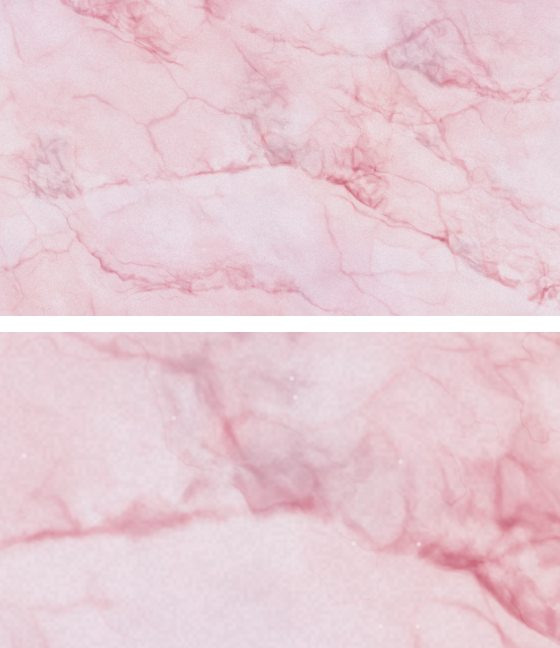
Top, the full canvas; bottom, a detail of the centre.
This texture is drawn by a Shadertoy shader. Its source:

```glsl
const vec3 PALE  = vec3(0.917, 0.860, 0.893);
const vec3 BLUSH = vec3(0.910, 0.790, 0.825);
const vec3 ROSE  = vec3(0.882, 0.660, 0.715);
const vec3 DEEP  = vec3(0.790, 0.430, 0.520);
const vec3 MAUVE = vec3(0.765, 0.680, 0.755);

float hash(vec2 p) {
    vec3 q = fract(p.xyx * 0.1031);
    q += dot(q, q.yzx + 33.33);
    return fract((q.x + q.y) * q.z);
}

vec2 hash2(vec2 p) { return vec2(hash(p), hash(p + 71.7)); }

float noise(vec2 p) {
    vec2 i = floor(p), f = fract(p);
    f = f * f * f * (f * (f * 6.0 - 15.0) + 10.0);
    return mix(mix(hash(i), hash(i + vec2(1, 0)), f.x),
               mix(hash(i + vec2(0, 1)), hash(i + vec2(1, 1)), f.x), f.y);
}

float fbm(vec2 p) {
    float sum = 0.0, amp = 0.516;
    for (int i = 0; i < 5; i++) {
        sum += amp * noise(p);
        p = mat2(1.6, 1.2, -1.2, 1.6) * p + 17.3;
        amp *= 0.5;
    }
    return sum;
}

vec2 warp(vec2 p, float scale) { return vec2(fbm(p * scale + 4.0), fbm(p * scale + 31.0)) - 0.5; }

// x: distance to the nearest cell border, y: random value of the cell
vec2 shards(vec2 p) {
    vec2 base = floor(p), f = fract(p), nearest = vec2(0), home = vec2(0);
    float best = 9.0, border = 9.0;
    for (int k = 0; k < 9; k++) {
        vec2 cell = vec2(k % 3 - 1, k / 3 - 1);
        vec2 r = cell + hash2(base + cell) - f;
        if (dot(r, r) < best) { best = dot(r, r); nearest = r; home = cell; }
    }
    for (int k = 0; k < 25; k++) {
        vec2 cell = home + vec2(k % 5 - 2, k / 5 - 2);
        vec2 r = cell + hash2(base + cell) - f, gap = r - nearest;
        if (dot(gap, gap) > 1e-4) border = min(border, dot(0.5 * (r + nearest), normalize(gap)));
    }
    return vec2(border, hash(base + home + 5.5));
}

float line(float d, float width) { return exp(-d * d / (width * width)); }

// Signed height above a line that bends softly at the knee
float fault(vec2 p, vec2 knee, vec2 slopes) {
    float x = p.x - knee.x, turn = sqrt(x * x + 0.01);
    return p.y - knee.y - 0.5 * (slopes.x * (x - turn) + slopes.y * (x + turn));
}

// Firm lower edge, feathered upper side, broken dark hairline
float vein(vec2 p, vec2 knee, vec2 slopes, vec2 span, float width, float rough) {
    float d = fault(p, knee, slopes);
    float swell = smoothstep(0.15, 0.85, noise(vec2(p.x * 6.0, knee.y * 37.0)));
    float body = smoothstep(-0.012, 0.006, d) * exp(-max(d, 0.0) / (width * mix(0.3, 1.7, swell)));
    float hair = line(d - 0.004, 0.004) * smoothstep(0.45, 0.75, noise(p * 11.0 + knee));
    float extent = smoothstep(span.x - 0.08, span.x + 0.08, p.x)
                 * (1.0 - smoothstep(span.y - 0.08, span.y + 0.08, p.x));
    return extent * (body * rough * mix(0.55, 1.1, swell) + 0.4 * hair);
}

vec3 marble(float depth) {
    vec3 c = mix(PALE, BLUSH, clamp(depth / 0.3, 0.0, 1.0));
    c = mix(c, ROSE, clamp((depth - 0.3) / 0.3, 0.0, 1.0));
    return mix(c, DEEP, clamp((depth - 0.6) / 0.4, 0.0, 1.0));
}

float speck(vec2 p, float density) {
    vec2 g = p * density, cell = floor(g);
    float d = length(fract(g) - 0.3 - 0.4 * hash2(cell));
    float lit = step(0.98, hash(cell + 9.1)) * smoothstep(0.4, 0.7, noise(p * 4.0));
    return lit * (1.0 - smoothstep(0.04, 0.17, d));
}

void mainImage(out vec4 fragColor, in vec2 fragCoord) {
    vec2 p = fragCoord / iResolution.y;
    vec2 bent = p + 0.13 * warp(p, 3.2) + 0.035 * warp(p + 9.0, 13.0);
    vec2 tilted = mat2(0.87, 0.5, -0.5, 0.87) * bent;

    // Slanted fragments in two sizes: flat tones, soft rims, partial hairlines
    vec2 shard = shards(tilted * vec2(2.8, 4.6) + 3.0);
    vec2 chip = shards(tilted * vec2(5.2, 8.5) + 20.0);
    float cloud = fbm(p * 2.6 + 12.0), mottle = fbm(tilted * vec2(12.0, 19.0));
    float grit = fbm(tilted * vec2(38.0, 52.0) + 8.0);
    float patchy = smoothstep(0.42, 0.66, fbm(p * 4.5 + 50.0));
    float broken = smoothstep(0.4, 0.62, fbm(p * 7.0 + 66.0));
    float depth = 0.145 + 0.58 * (cloud - 0.5) + 0.22 * (mottle - 0.5) + 0.09 * (grit - 0.5);
    depth += 0.15 * (shard.y - 0.5) * smoothstep(0.0, 0.04, shard.x);
    depth += 0.10 * (chip.y - 0.5) * smoothstep(0.0, 0.06, chip.x);
    depth += 0.09 * exp(-shard.x * 8.0) + 0.10 * patchy * exp(-chip.x * 12.0);
    depth += broken * (0.20 * line(shard.x, 0.022) + 0.12 * patchy * line(chip.x, 0.03));

    // Fine wandering cracks
    float crack = fbm(tilted * vec2(3.0, 5.0) + 80.0) - 0.5;
    float thread = fbm(tilted * vec2(5.0, 8.0) + 110.0) - 0.52;
    depth += 0.13 * line(crack, 0.009) * smoothstep(0.4, 0.7, noise(p * 6.0 + 7.0));
    depth += 0.12 * line(thread, 0.010) * smoothstep(0.5, 0.8, noise(p * 5.0 + 27.0));

    // Rose seams crumbled into small pebbles
    float pebble = shards(tilted * vec2(19.0, 27.0)).x;
    float rough = smoothstep(0.25, 0.68, 0.62 * mottle + 0.38 * grit);
    rough *= mix(1.5, 0.75, smoothstep(0.02, 0.22, pebble));
    vec2 mainKnee = vec2(0.90, 0.53), mainSlopes = vec2(0.20, -0.59);
    float seams = vein(bent, mainKnee, mainSlopes, vec2(0.05, 1.9), 0.075, rough);
    seams += 0.8 * vein(bent, vec2(0.95, 0.87), vec2(-0.38, -0.25), vec2(0.6, 1.9), 0.055, rough);
    seams += 0.6 * vein(bent, vec2(1.26, 0.63), vec2(-0.50, -0.67), vec2(1.0, 1.9), 0.045, rough);
    seams += 0.8 * vein(bent, vec2(0.25, 0.98), vec2(-0.57, -0.60), vec2(0.1, 0.55), 0.055, rough);
    seams += 0.6 * vein(bent, vec2(0.23, 0.26), vec2(-1.10, -0.68), vec2(0.1, 0.45), 0.018, rough);
    seams += 0.5 * vein(bent, vec2(0.95, 0.10), vec2(0.05, -0.60), vec2(0.4, 1.2), 0.045, rough);
    depth += 0.66 * (1.0 - exp(-1.5 * seams));

    // Whiter stone under the main seam
    float below = -fault(bent, mainKnee, mainSlopes);
    depth -= 0.07 * smoothstep(0.0, 0.03, below) * (1.0 - smoothstep(0.2, 0.45, below));

    // Cool and warm tints, grain, chips
    vec3 color = marble(depth);
    float cool = smoothstep(0.5, 0.72, fbm(p * 6.0 + 90.0));
    color = mix(color, MAUVE, cool * clamp(0.08 + 0.6 * seams, 0.0, 0.4));
    color += vec3(0.02, 0.0, -0.06) * (fbm(p * 1.8 + 140.0) - 0.5);
    color += 0.030 * (noise(p * 240.0) - 0.5);
    color = mix(color, vec3(0.95, 0.91, 0.93), 0.7 * speck(p, 46.0));
    fragColor = vec4(color, 1.0);
}
```
